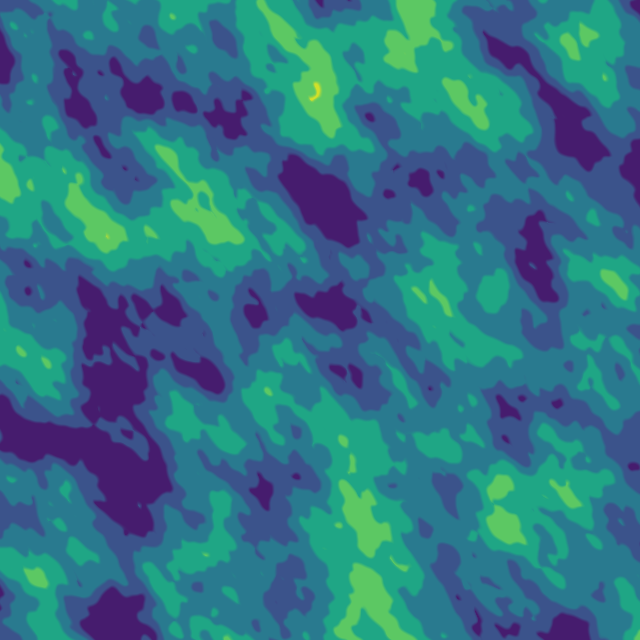
Give the GLSL for this texture, as a Shadertoy shader.

```glsl
// Banded noise map: layered gradient noise, stretched along a falling diagonal,
// is scaled to unit deviation and cut into six flat colour bands.
// The slope of the field sets the blend, so all band edges are equally soft.

#define CELLS 5.2       // coarsest noise cells across the canvas
#define OCTAVES 4
#define GAIN 0.58       // strength of each finer layer
#define STRETCH 1.65    // length to width of the grain
#define GRAIN_ANGLE -0.9 // direction of the grain in radians
#define EDGE 0.0032     // half width of a band edge
#define SEED 17.3
#define NOISE_DEVIATION 0.216

mat2 rotation(float angle) {
    float c = cos(angle), s = sin(angle);
    return mat2(c, s, -s, c);
}

float hash(vec2 cell) {
    return fract(sin(dot(cell, vec2(127.1, 311.7))) * 43758.5453);
}

// Contribution of one lattice corner: random unit gradient dot offset
float corner(vec2 cell, vec2 offset) {
    float angle = 6.28319 * hash(cell);
    return dot(vec2(cos(angle), sin(angle)), offset);
}

float gradientNoise(vec2 p) {
    vec2 cell = floor(p), f = fract(p);
    vec2 w = f * f * f * (f * (f * 6.0 - 15.0) + 10.0);
    vec2 x = vec2(1.0, 0.0), y = vec2(0.0, 1.0);
    float low = mix(corner(cell, f), corner(cell + x, f - x), w.x);
    float high = mix(corner(cell + y, f - y), corner(cell + 1.0, f - 1.0), w.x);
    return mix(low, high, w.y);
}

// Stretched fractal noise with zero mean and unit deviation
float field(vec2 uv) {
    vec2 p = rotation(-GRAIN_ANGLE) * uv * CELLS;
    p *= vec2(inversesqrt(STRETCH), sqrt(STRETCH));
    float sum = 0.0, power = 0.0, amplitude = 1.0;
    for (int i = 0; i < OCTAVES; i++) {
        p = rotation(0.8) * p + SEED;
        sum += amplitude * gradientNoise(p);
        power += amplitude * amplitude;
        amplitude *= GAIN;
        p *= 2.03;
    }
    return sum / (NOISE_DEVIATION * sqrt(power));
}

void mainImage(out vec4 fragColor, in vec2 fragCoord) {
    vec2 uv = fragCoord / iResolution.y;

    // Height and slope, per canvas unit
    vec2 d = vec2(0.002, 0.0);
    float height = field(uv);
    vec2 slope = vec2(field(uv + d.xy) - height, field(uv + d.yx) - height) / d.x;
    float blend = EDGE * length(slope) + 0.001;

    // Bands from low to high, with the level where each begins
    vec3 purple = vec3(0.275, 0.11, 0.43);
    vec3 bands[5] = vec3[5](
        vec3(0.23, 0.325, 0.545),  // blue
        vec3(0.16, 0.48, 0.56),    // teal
        vec3(0.12, 0.65, 0.52),    // green
        vec3(0.36, 0.785, 0.39),   // light green
        vec3(0.82, 0.88, 0.16));   // yellow
    float levels[5] = float[5](-1.28, -0.36, 0.64, 1.68, 2.85);

    vec3 color = purple;
    for (int i = 0; i < 5; i++) {
        float inside = smoothstep(-blend, blend, height - levels[i]);
        color = mix(color, bands[i], inside);
    }
    fragColor = vec4(color, 1.0);
}
```
